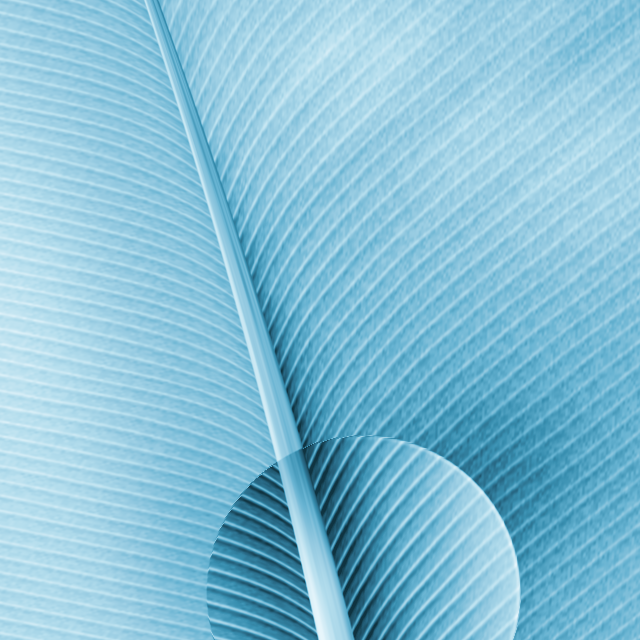
This texture is drawn by a Shadertoy shader. Its source:

```glsl
// Blue feather: a slanted shaft, curved barbs on both sides and a round water-drop lens.

float hash(vec2 p) {
    return fract(sin(dot(p, vec2(127.1, 311.7))) * 43758.5453);
}

float noise(vec2 p) {
    vec2 i = floor(p), f = fract(p);
    f = f * f * (3.0 - 2.0 * f);
    return mix(mix(hash(i), hash(i + vec2(1, 0)), f.x),
               mix(hash(i + vec2(0, 1)), hash(i + vec2(1, 1)), f.x), f.y);
}

float glow(vec2 p, vec2 center, vec2 size) {
    vec2 q = (p - center) / size;
    return exp(-dot(q, q));
}

// Dark teal through sky blue to near white.
vec3 palette(float v) {
    vec3 c = mix(vec3(0.06, 0.20, 0.25), vec3(0.15, 0.40, 0.51), clamp(v * 5.0, 0.0, 1.0));
    c = mix(c, vec3(0.22, 0.56, 0.69), clamp(v * 5.0 - 1.0, 0.0, 1.0));
    c = mix(c, vec3(0.40, 0.70, 0.82), clamp(v * 5.0 - 2.0, 0.0, 1.0));
    c = mix(c, vec3(0.58, 0.79, 0.88), clamp(v * 5.0 - 3.0, 0.0, 1.0));
    c = mix(c, vec3(0.71, 0.87, 0.93), clamp(v * 5.0 - 4.0, 0.0, 1.0));
    return mix(c, vec3(0.92, 0.97, 0.99), clamp(v * 2.5 - 2.5, 0.0, 1.0));
}

// Thin bright rib with a soft dark groove below it.
float rib(float phase) {
    float f = fract(phase) - 0.5;
    return exp(-f * f * 90.0) - 0.45 * exp(-pow((f + 0.26) / 0.15, 2.0)) - 0.1;
}

float leftVane(vec2 p, float d, float lens) {
    float s = p.y - 0.2 * d - 0.05 * (1.0 - exp(-d / 0.07));
    s += 0.005 * noise(p * vec2(5.0, 14.0));
    float ribs = rib(s * mix(40.0, 35.0, lens));
    float fluff = noise(vec2(d * 190.0 + s * 150.0, s * 230.0)) - 0.5;

    float tone = 0.78 + 0.2 * smoothstep(0.05, 0.4, d);
    tone += 0.13 * glow(p, vec2(0.0, 0.5), vec2(0.14, 0.28));
    tone -= 0.16 * glow(p, vec2(0.31, 0.12), vec2(0.13, 0.2));
    tone -= 0.1 * exp(-d / 0.02);
    tone += ribs * 0.17 + fluff * 0.11;

    float inside = 0.25 + 0.2 * smoothstep(0.04, 0.17, d) + 0.1 * smoothstep(0.25, 0.0, p.y);
    inside += ribs * 0.42 + fluff * 0.1;
    return mix(tone, inside, lens);
}

float rightVane(vec2 p, float d, float lens) {
    float s = p.y - 0.62 * d - 0.1 * (1.0 - exp(-d / 0.13));
    s += 0.006 * noise(p * 9.0);
    float ribs = rib(s * mix(34.0, 31.0, lens));
    float fluff = noise(vec2(d * 210.0 - s * 90.0, s * 170.0 + d * 60.0)) - 0.5;
    float streak = noise(vec2(d * 5.0, s * 26.0)) - 0.5;

    // Broad light and shade across the vane.
    float tone = 0.61 + 0.23 * smoothstep(0.25, 0.85, p.y);
    tone += 0.16 * glow(p, vec2(0.55, 0.92), vec2(0.16, 0.11));
    tone += 0.12 * glow(p, vec2(0.92, 0.72), vec2(0.2, 0.14));
    tone -= 0.12 * glow(p, vec2(1.0, 1.0), vec2(0.22, 0.12));
    tone -= 0.24 * glow(p, vec2(0.77, 0.25), vec2(0.15, 0.14));
    tone += 0.08 * glow(p, vec2(1.0, 0.08), vec2(0.15, 0.14));
    float shade = exp(-d / 0.032) * (0.12 + 0.42 * smoothstep(0.9, 0.3, p.y));
    tone -= shade;
    float contrast = 0.1 + 0.22 * exp(-d / 0.3) * smoothstep(1.2, 0.5, p.y);
    tone += ribs * contrast + fluff * 0.16;
    tone += streak * 0.18 * smoothstep(0.4, 0.9, p.y);

    // The drop brightens toward its right side.
    float inside = 0.16 + 0.45 * smoothstep(0.0, 0.13, d) + 0.4 * smoothstep(0.1, 0.31, d);
    inside += ribs * (0.42 - 0.26 * smoothstep(0.08, 0.3, d)) + fluff * 0.11;
    return mix(tone, inside, lens);
}

float shaftTone(vec2 p, float q, float lens) {
    float grain = noise(vec2(q * 7.0, p.y * 9.0)) - 0.5;
    float tone = 0.7 - 0.15 * q + 0.1 * smoothstep(0.75, 0.35, p.y);
    tone += 0.3 * exp(-pow((q + 0.85) / 0.2, 2.0));
    tone -= 0.17 * exp(-pow((q - 0.2) / 0.16, 2.0));
    tone -= 0.28 * smoothstep(0.65, 1.0, q);
    float inside = mix(1.02, 0.5, smoothstep(0.05, 0.3, p.y)) - 0.22 * q;
    inside += 0.15 * exp(-pow((q + 0.7) / 0.25, 2.0)) - 0.25 * smoothstep(0.5, 1.0, q);
    return mix(tone, inside, lens) + grain * 0.14;
}

void mainImage(out vec4 fragColor, in vec2 fragCoord) {
    vec2 p = fragCoord / iResolution.xy;
    float aa = 1.2 / iResolution.y;

    // Drop outline.
    float drop = length(p - vec2(0.568, 0.074)) - 0.245;
    float lens = 1.0 - smoothstep(-aa, aa, drop);

    // Signed distance across the gently bent shaft.
    float t = 1.0 - p.y;
    float d = p.x - (0.236 + 0.345 * t - 0.055 * t * t);
    float width = 0.011 + 0.017 * t;
    float edge = abs(d) - width;
    float reach = max(edge, 0.0);

    float vane = d < 0.0 ? leftVane(p, reach, lens) : rightVane(p, reach, lens);
    float tone = mix(shaftTone(p, d / width, lens), vane, smoothstep(-aa, aa, edge));

    // Bright rim and soft outer shadow of the drop.
    float rim = exp(-pow((drop + 0.003) / 0.003, 2.0));
    tone += rim * 0.22 * smoothstep(0.45, 0.75, p.x);
    tone -= 0.1 * exp(-max(drop, 0.0) / 0.025) * (1.0 - lens) * smoothstep(0.5, 0.65, p.x);

    fragColor = vec4(palette(tone), 1.0);
}
```
